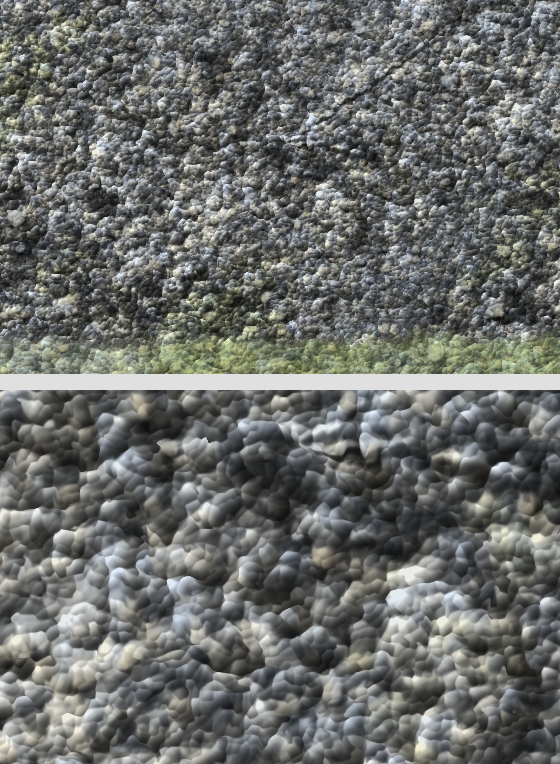
Top, the full canvas; bottom, a detail of the centre.
Give the GLSL for this texture, as a WebGL 2 fragment shader.

```glsl
#version 300 es
precision highp float;

uniform vec2 u_resolution;
out vec4 fragColor;

const vec2 LIGHT = vec2(-0.5, 0.866);

vec2 hash2(vec2 p) {
    vec3 q = fract(p.xyx * vec3(0.1031, 0.1030, 0.0973));
    q += dot(q, q.yzx + 33.33);
    return fract((q.xx + q.yz) * q.zy);
}

// Soft cellular noise: x = lit relief, y = grain tone, z = grain warmth
vec3 grains(vec2 p, float sharpness) {
    vec2 cell = floor(p);
    vec3 sum = vec3(0.0);
    float total = 0.0;
    for (int y = -1; y <= 1; y++) {
        for (int x = -1; x <= 1; x++) {
            vec2 id = cell + vec2(x, y);
            vec2 d = p - id - hash2(id);
            vec2 tone = 2.0 * hash2(id + 71.7) - 1.0;
            float weight = exp(-sharpness * dot(d, d));
            sum += weight * vec3(dot(d, LIGHT), tone);
            total += weight;
        }
    }
    return sum / total;
}

float grainTone(vec3 g, float relief) {
    return 0.9 * g.y + relief * g.x;
}

// Sparse rounded blobs: x = coverage, y = lit relief, z = cast shadow
vec3 scatter(vec2 p, float density, float radius, float softness) {
    vec2 cell = floor(p);
    vec3 result = vec3(0.0);
    for (int y = -1; y <= 1; y++) {
        for (int x = -1; x <= 1; x++) {
            vec2 id = cell + vec2(x, y);
            vec2 rnd = hash2(id + 19.3);
            float present = step(rnd.x, density);
            float r = radius * (0.6 + 0.7 * rnd.y);
            vec2 d = (p - id - 0.2 - 0.6 * hash2(id + 5.1)) / r;
            float cover = present * (1.0 - smoothstep(1.0 - softness, 1.0 + softness, length(d)));
            float shade = present * (1.0 - smoothstep(0.6, 1.5, length(d + 0.7 * LIGHT)));
            result = vec3(max(result.x, cover), result.y + cover * dot(d, LIGHT), max(result.z, shade));
        }
    }
    return result;
}

// Layered sines for broad variation
float drift(vec2 p, float phase) {
    return (sin(p.x * 5.1 + 2.3 * sin(p.y * 4.3 + phase))
          + sin(p.y * 7.7 - p.x * 3.1 + phase * 1.7)
          + sin(p.x * 11.3 - p.y * 9.1 + phase * 2.9)) / 3.0;
}

// Tapered fissure from a (thin) to b (wide)
float fissure(vec2 p, vec2 a, vec2 b, float thin, float wide) {
    vec2 ab = b - a;
    float t = clamp(dot(p - a, ab) / dot(ab, ab), 0.0, 1.0);
    float width = mix(thin, wide, t);
    return 1.0 - smoothstep(0.3 * width, 1.7 * width, length(p - a - t * ab));
}

void main() {
    vec2 p = gl_FragCoord.xy / u_resolution.y;

    // Each grain layer is jostled by the larger one before it
    vec3 broad = grains(p * 12.0 + 0.3 * drift(p * 4.0, 0.9), 7.0);
    vec3 coarse = grains(p * 29.0 + 13.0 + 0.35 * broad.yz, 9.0);
    vec3 medium = grains(p * 60.0 + 31.0 + 0.45 * coarse.yz, 10.0);
    vec3 fine = grains(p * 116.0 + 57.0 + 0.55 * medium.yz, 9.0);
    vec2 rough = p + 0.010 * vec2(coarse.y, broad.y) + 0.006 * medium.zy;

    // Smoother, paler stone towards the upper right
    float smoothArea = smoothstep(0.1, 0.8, drift(p, 1.4) + 1.1 * smoothstep(0.5, 1.0, p.y) * smoothstep(0.5, 1.1, p.x));
    float tone = 0.45 * grainTone(broad, 1.6) + 0.85 * grainTone(fine, 1.4);
    tone += mix(1.0, 0.65, smoothArea) * (0.70 * grainTone(coarse, 2.0) + 0.90 * grainTone(medium, 1.8));
    tone += 0.15 * drift(p, 3.7) + 0.25 * smoothArea;
    tone -= 0.25 * smoothstep(0.40, 0.14, p.y);

    // Hollows and fissures
    vec3 pits = scatter(rough * vec2(6.0, 7.5), 0.24, 0.19, 0.6);
    float crack = fissure(rough, vec2(0.78, 0.63), vec2(1.36, 1.02), 0.004, 0.008);
    crack = max(crack, 0.9 * fissure(rough, vec2(0.78, 0.62), vec2(1.00, 0.575), 0.002, 0.014));
    crack = max(crack, 0.8 * fissure(rough, vec2(0.64, 0.40), vec2(0.40, 0.13), 0.004, 0.020));
    crack *= 0.85 + 0.3 * coarse.z;
    tone -= 1.4 * pits.x + 2.0 * crack;

    // Raised pale lumps and a few larger stones
    vec2 lumpPoint = p + 0.5 * (rough - p);
    vec3 lumps = scatter(lumpPoint * 22.0, 0.20, 0.25, 0.3);
    vec3 stones = scatter(lumpPoint * 8.0 + 3.0, 0.10, 0.15, 0.2);
    tone -= 1.3 * max(lumps.z * (1.0 - lumps.x), stones.z * (1.0 - stones.x));
    tone = mix(tone, 0.8 + 0.5 * tone, 0.8 * lumps.x) + 0.5 * lumps.y;
    tone = mix(tone, 1.1 + 0.4 * tone, 0.85 * stones.x) + 0.5 * stones.y;

    // Pale mossy ledge along the bottom, ragged at its upper edge
    float ledgeTop = 0.082 + 0.012 * p.x + 0.008 * drift(p * 2.0, 0.6);
    float raggedY = rough.y + 0.014 * coarse.z + 0.010 * fine.y;
    float ledge = 1.0 - smoothstep(-0.020, 0.020, raggedY - ledgeTop);
    float ledgeGreen = smoothstep(0.3, 1.4, p.x + 0.4 * drift(p * 1.5, 2.2));
    float ledgeTone = mix(0.56, 0.48, ledgeGreen) * exp(0.29 * tone + 0.07);
    float rockTone = 0.375 * exp(0.52 * tone);
    float value = mix(rockTone, ledgeTone, ledge);
    value = min(value, 0.62 + 0.5 * (value - 0.62));
    value = min(value, 0.92);

    // Cool grey rock, warm grains, olive growth
    float warmth = 0.5 * medium.z + 0.4 * coarse.z + 0.5 * lumps.x - 0.2 * smoothArea;
    vec3 tint = vec3(0.99, 1.005, 1.0) + warmth * vec3(0.07, 0.015, -0.09);
    float moss = smoothstep(0.0, 0.9, drift(p, 5.2) + 0.4 * coarse.z - 0.5 * p.y + 0.1);
    tint *= mix(vec3(1.0), vec3(0.99, 1.02, 0.88), moss * (1.0 - smoothArea));
    tint *= mix(vec3(1.0), mix(vec3(0.99, 1.02, 0.91), vec3(0.98, 1.04, 0.77), ledgeGreen), ledge);
    fragColor = vec4(clamp(value * tint + 0.004, 0.0, 1.0), 1.0);
}
```
